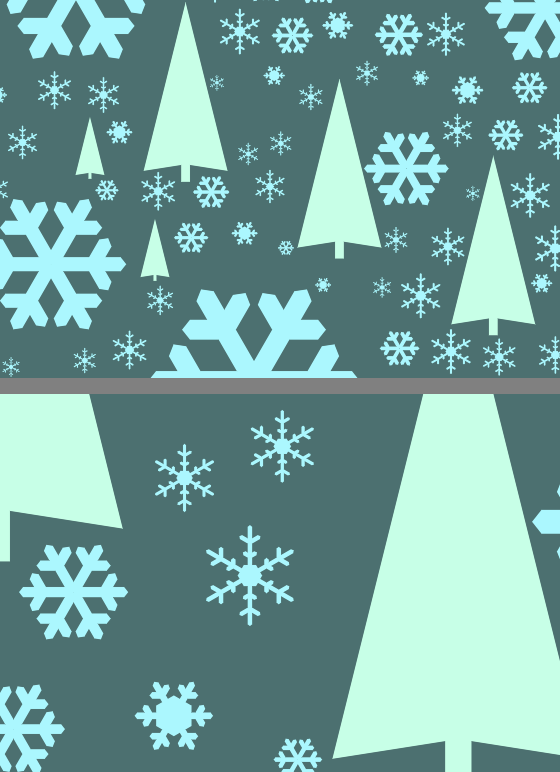
Top, the full canvas; bottom, a detail of the centre.
This pattern is drawn by a Shadertoy shader. Its source:

```glsl
const vec3 SLATE = vec3(0.30, 0.44, 0.44);
const vec3 ICE = vec3(0.67, 0.97, 0.995);
const vec3 MINT = vec3(0.78, 1.00, 0.905);
const float CELL = 0.14;
const float PI = 3.14159265;

// Large flakes: centre and radius, in canvas heights
const vec3 LARGE[5] = vec3[5](
    vec3(0.201, 1.042, 0.228), vec3(1.442, 0.979, 0.160),
    vec3(0.135, 0.301, 0.199), vec3(0.672, -0.008, 0.280),
    vec3(1.075, 0.554, 0.112));

vec3 hash3(vec2 cell, float seed) {
    vec3 k = vec3(dot(cell, vec2(127.1, 311.7)), dot(cell, vec2(269.5, 183.3)),
                  dot(cell, vec2(419.2, 371.9)));
    return fract(sin(k + seed * 17.3) * 43758.55);
}

// Fold the plane into one arm: x along it, y across it
vec2 foldSix(vec2 p) {
    float a = mod(atan(p.y, p.x) + PI / 6.0, PI / 3.0) - PI / 6.0;
    return length(p) * vec2(cos(a), abs(sin(a)));
}

// Bar along x with a pointed end
float bar(vec2 q, float len, float halfWidth) {
    float y = abs(q.y);
    float tip = dot(vec2(q.x - len, y), vec2(0.78, 0.62));
    return max(max(y - halfWidth, -q.x), tip);
}

// Side twig leaving the arm at sixty degrees
float twig(vec2 q, float base, float len, float halfWidth) {
    q.x -= base;
    vec2 along = vec2(0.5, 0.866);
    return bar(vec2(dot(q, along), dot(q, vec2(-along.y, along.x))), len, halfWidth);
}

float flake(vec2 q, float base, float len, float halfWidth, float core) {
    float arms = min(bar(q, 1.0, halfWidth), twig(q, base, len, halfWidth));
    return min(arms, q.x - core);
}

float broadFlake(vec2 p) {
    return flake(foldSix(p), 0.56, 0.40, 0.094, 0.0);
}

float chunkyFlake(vec2 p) {
    return flake(foldSix(p), 0.60, 0.32, 0.085, 0.45);
}

float thinFlake(vec2 p) {
    vec2 q = foldSix(p.yx);
    return min(flake(q, 0.66, 0.24, 0.045, 0.21), twig(q, 0.38, 0.16, 0.045));
}

// Tree hanging from its tip, with a notched base and a short trunk
float tree(vec2 p, vec2 tip, float size) {
    float x = abs(p.x - tip.x) / size;
    float depth = (tip.y - p.y) / size;
    float side = max((x - 0.249 * depth) * 0.97, -depth);
    float base = (depth - 0.961 - 0.157 * x) * 0.988;
    float trunk = max(x - 0.026, abs(depth - 0.99) - 0.075);
    return min(max(side, base), trunk) * size;
}

float trees(vec2 p) {
    float d = 1e3;
    for (int i = 0; i < 3; i++)
        d = min(d, tree(p, vec2(0.491, 0.994) + float(i) * vec2(0.407, -0.203), 0.446));
    for (int i = 0; i < 2; i++)
        d = min(d, tree(p, vec2(0.238, 0.691) + float(i) * vec2(0.172, -0.27), 0.154));
    return d;
}

float largeFlakes(vec2 p) {
    float d = 1e3;
    for (int i = 0; i < 5; i++)
        d = min(d, broadFlake((p - LARGE[i].xy) / LARGE[i].z) * LARGE[i].z);
    return d;
}

// Free space around a point
float clearance(vec2 p) {
    float d = trees(p);
    for (int i = 0; i < 5; i++)
        d = min(d, length(p - LARGE[i].xy) - LARGE[i].z);
    return d;
}

// One small flake per staggered cell, in the roomiest of a few random spots
float smallFlakes(vec2 p) {
    float row = floor(p.y / CELL);
    float shift = 0.5 * mod(row, 2.0);
    vec2 cell = vec2(floor(p.x / CELL + shift), row);
    vec3 rnd = hash3(cell, 0.0);
    bool thin = rnd.x < 0.48, chunky = rnd.x > 0.74;
    float radius = thin ? mix(0.026, 0.064, rnd.y)
                 : chunky ? mix(0.020, 0.044, rnd.y) : mix(0.038, 0.068, rnd.y);
    vec2 centre = vec2(0.0);
    float room = -1.0;
    for (int i = 1; i <= 4; i++) {
        vec2 jitter = (hash3(cell, float(i)).xy - 0.5) * (CELL - 2.0 * radius);
        vec2 spot = (cell + 0.5 - vec2(shift, 0.0)) * CELL + jitter;
        float space = clearance(spot);
        if (space > room) { room = space; centre = spot; }
    }
    radius = min(radius, room - 0.008);
    if (radius < 0.018) return 1.0;
    vec2 q = (p - centre) / radius;
    return radius * (thin ? thinFlake(q) : chunky ? chunkyFlake(q) : broadFlake(q));
}

float cover(float d, float pixel) {
    return smoothstep(0.6 * pixel, -0.6 * pixel, d);
}

void mainImage(out vec4 fragColor, in vec2 fragCoord) {
    float pixel = 1.0 / iResolution.y;
    vec2 p = fragCoord * pixel;
    vec3 col = mix(SLATE, ICE, cover(min(largeFlakes(p), smallFlakes(p)), pixel));
    col = mix(col, MINT, cover(trees(p), pixel));
    fragColor = vec4(col, 1.0);
}
```
